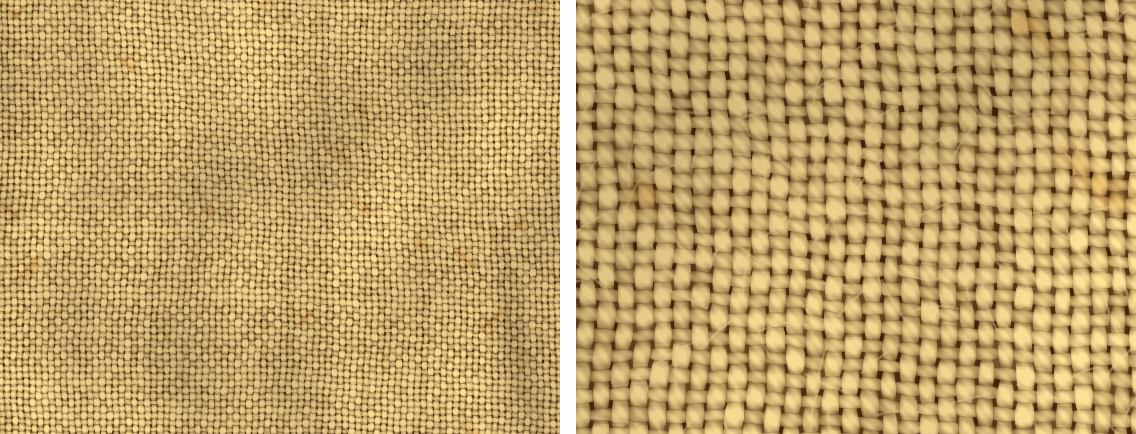
Left: the whole. Right: its middle third, enlarged.
This texture is drawn by a Shadertoy shader. Its source:

```glsl
vec2 hash2(vec2 p) {
    return fract(sin(vec2(dot(p, vec2(127.1, 311.7)), dot(p, vec2(269.5, 183.3)))) * 4375.85);
}

// Cellular noise: distance to the nearest scattered point, and its random value
vec2 cellular(vec2 p) {
    vec2 nearest = vec2(9.0, 0.0);
    for (int y = -1; y <= 1; y++)
    for (int x = -1; x <= 1; x++) {
        vec2 cell = floor(p) + vec2(x, y);
        float d = length(cell + hash2(cell) - p);
        if (d < nearest.x) nearest = vec2(d, hash2(cell + 37.0).x);
    }
    return nearest;
}

// Sparse loose fibres, one possible short curved hair per cell
float hairs(vec2 p, float px) {
    float cover = 0.0;
    for (int y = -1; y <= 1; y++)
    for (int x = -1; x <= 1; x++) {
        vec2 cell = floor(p) + vec2(x, y);
        vec2 rnd = hash2(cell + 91.0);
        vec2 d = p - cell - hash2(cell);
        float angle = 6.283 * rnd.x;
        d = mat2(cos(angle), sin(angle), -sin(angle), cos(angle)) * d;
        d.y += 0.6 * (rnd.x - 0.5) * d.x * d.x;
        float dist = length(vec2(max(abs(d.x) - 0.6, 0.0), d.y));
        cover = max(cover, step(0.4, rnd.y) * (1.0 - smoothstep(0.01, 0.03 + px, dist)));
    }
    return cover;
}

// One twisted yarn: coverage and shade
vec2 yarn(float across, float along, float lift, float id, float halfWidth, float px) {
    float rnd = hash2(vec2(id, halfWidth * 50.0)).x;
    float w = halfWidth + 0.05 * lift + 0.08 * (rnd - 0.5)
            + 0.03 * sin(along * 0.9 + rnd * 40.0) + 0.02 * sin(along * 2.3 + id);
    float cover = 1.0 - smoothstep(w - 0.5 * px, w + 0.5 * px, abs(across));
    float roundness = sqrt(max(0.0, 1.0 - across * across / (w * w)));
    float twist = 0.5 + 0.5 * sin(6.283 * (1.2 * along + 1.5 * across) + rnd * 30.0);
    float shade = -0.04 + 0.6 * roundness + 0.38 * lift + 0.14 * twist + 0.12 * (rnd - 0.5);
    return vec2(cover, shade - 0.1 * across);
}

vec3 yarnColor(float shade) {
    return mix(vec3(0.40, 0.28, 0.13), vec3(0.92, 0.82, 0.57), clamp(shade, 0.0, 1.02));
}

void mainImage(out vec4 fragColor, in vec2 fragCoord) {
    vec2 uv = fragCoord / iResolution.xy;
    float px = 88.0 / iResolution.x;

    // Cloth coordinates, rows sinking slightly to the right, bent by soft folds
    vec2 p = uv * vec2(88.0, 66.0);
    p.y += 2.6 * uv.x;
    p.x += 0.4 * sin(uv.y * 6.0 + uv.x * 4.0) + 0.1 * sin(uv.y * 17.0 - uv.x * 9.0);
    p.y += 0.4 * sin(uv.x * 6.5 + 1.0 + uv.y * 3.0) + 0.1 * sin(uv.x * 19.0 + uv.y * 8.0);
    p += 0.07 * sin(p.yx * 1.1 + 2.0 * sin(p * 0.37));

    // Plain weave: neighbouring yarns rise and sink in turn
    vec2 id = floor(p), f = p - id - 0.5;
    vec2 side = 1.0 - 2.0 * mod(id, 2.0);
    float warpLift = side.x * sin(3.14159 * p.y);
    float weftLift = -side.y * sin(3.14159 * p.x);
    vec2 warp = yarn(f.x, p.y, warpLift, id.x, 0.41, px);
    vec2 weft = yarn(f.y, p.x, weftLift, id.y + 200.0, 0.32, px);

    // Uneven knots and gaps, then the upper yarn laid over the lower one
    float knot = 0.2 * (hash2(id).x - 0.5);
    vec3 warpColor = yarnColor(warp.y + knot + 0.08);
    vec3 weftColor = yarnColor(weft.y + knot - 0.06);
    vec3 gap = mix(vec3(0.24, 0.13, 0.04), vec3(0.43, 0.31, 0.15), hash2(floor(p + 0.5)).y);
    vec3 warpTop = mix(mix(gap, weftColor, weft.x), warpColor, warp.x);
    vec3 weftTop = mix(mix(gap, warpColor, warp.x), weftColor, weft.x);
    vec3 color = mix(weftTop, warpTop, smoothstep(-0.5, 0.0, warpLift - weftLift));

    // Loose fibres
    color = mix(color, vec3(0.90, 0.81, 0.58), 0.4 * hairs(p * 0.5, 0.5 * px));

    // Broad folds, faded streaks along the yarns, and darker creases near the sides
    float tone = 1.0 + 0.035 * sin(uv.x * 9.0 + 2.0 * sin(uv.y * 5.0))
               + 0.03 * sin(uv.y * 13.0 + 3.0 * sin(uv.x * 4.0))
               + 0.03 * sin(uv.x * 31.0 + sin(uv.y * 7.0));
    tone -= 0.13 * exp(-pow((uv.x - 0.93 + 0.12 * (uv.y - 0.15)) * 35.0, 2.0) - pow((uv.y - 0.18) * 6.0, 2.0));
    tone -= 0.10 * exp(-pow((uv.y - 0.53 - 0.1 * uv.x) * 22.0, 2.0) - uv.x * 3.0);
    color *= tone * vec3(1.0, 0.985, 0.95);

    // Small faint rusty stains
    vec2 spot = cellular(uv * vec2(9.0, 7.0) + 0.12 * sin(uv.yx * 60.0));
    float stain = step(0.78, spot.y) * (1.0 - smoothstep(0.02, 0.2, spot.x));
    color *= mix(vec3(1.0), vec3(0.9, 0.76, 0.55), 0.5 * stain);

    fragColor = vec4(clamp(color, 0.0, 1.0), 1.0);
}
```
